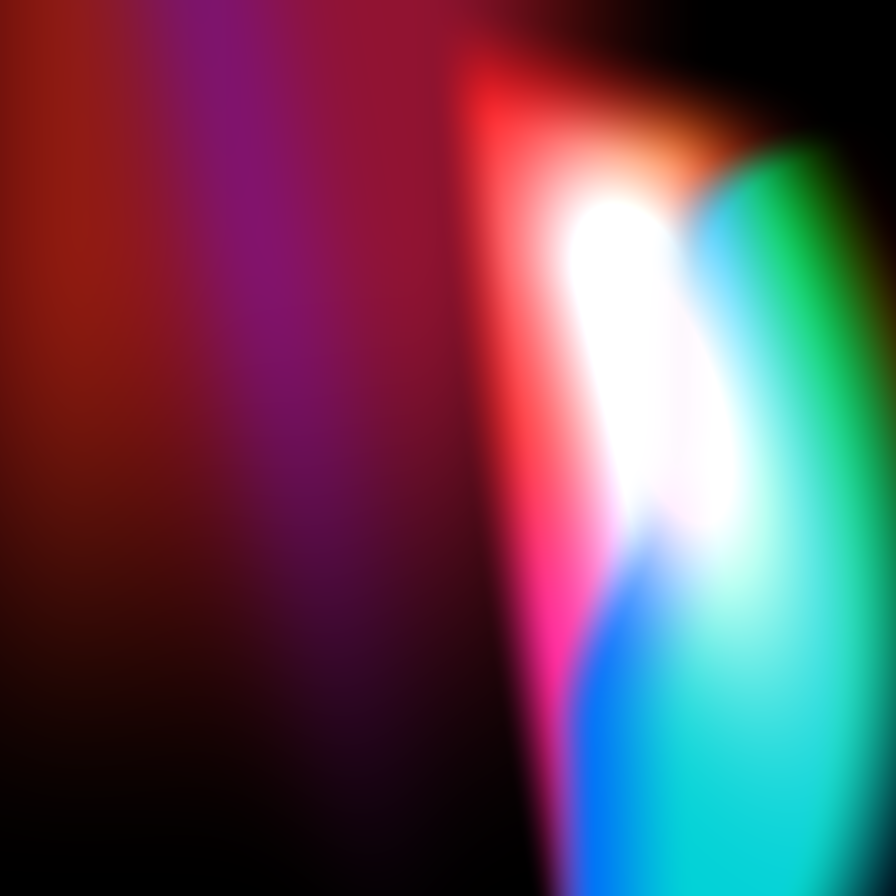
A Shadertoy shader for this background:

```glsl
// Blurred stage light: a dark crimson and violet curtain beside a red, white and cyan beam.

// Soft bell curve, 1 at zero offset.
float bell(float offset, float width) {
    float t = offset / width;
    return exp(-0.5 * t * t);
}

// Soft edge rising from 0 to 1 around zero offset.
float softEdge(float offset, float halfWidth) {
    return smoothstep(-halfWidth, halfWidth, offset);
}

// Crimson folds with a leaning violet band, fading downwards.
vec3 curtain(float x, float down) {
    float u = x - 0.22 - 0.2 * down;
    float violet = bell(u, 0.07);
    float fade = 1.0 - smoothstep(0.25, 1.0 + 0.1 * violet, down);
    float sides = smoothstep(-0.25, 0.1, x) * (1.0 - smoothstep(0.45, 0.8, x));
    float red = 0.57 - 0.08 * violet * (1.0 - down);
    float green = 0.075 + 0.03 * bell(x - 0.08, 0.07);
    float blue = mix(0.06, 0.19, softEdge(u, 0.1)) + 0.29 * violet;
    blue *= 1.0 - 0.65 * smoothstep(0.48, 0.7, x);
    return vec3(red, green, blue) * fade * sides;
}

// Red beam whose core heats up to white, turning pink below.
vec3 hotColor(float x, float down) {
    float axis = 0.63 + 0.24 * down;
    float core = 1.25 * bell(x - axis, 0.08) * smoothstep(0.06, 0.32, down);
    float orange = bell(x - 0.77, 0.07) * bell(down - 0.15, 0.05);
    float green = 0.1 + core + 0.16 * orange;
    float blue = 0.12 + core + 0.42 * smoothstep(0.45, 0.75, down) - 0.1 * orange;
    return clamp(vec3(1.0, green, blue), 0.0, 1.0);
}

float hotMask(float x, float down) {
    float leftEdge = 0.51 + 0.06 * down + 0.06 * down * down;
    float topEdge = 0.075 + 0.25 * (x - 0.55);
    return softEdge(x - leftEdge, 0.038)
         * softEdge(down - topEdge, 0.07)
         * (1.0 - smoothstep(0.74, 0.94, x));
}

// Cyan beam: each channel has its own right edge, giving a green rim.
vec3 coolColor(float x, float down, float leftEdge) {
    float bow = down - 0.66;
    float rightEdge = 1.015 - 0.54 * bow * bow;
    float blueEdge = rightEdge - 0.06 * (1.0 - smoothstep(0.2, 1.0, down));
    float axis = 0.73 + 0.3 * (down - 0.4);
    float glow = min(1.3 * bell(x - axis, 0.085) * bell(down - 0.44, 0.2), 1.0);
    float across = smoothstep(0.0, 0.14, x - leftEdge);

    float low = smoothstep(0.5, 0.75, down);
    float green = mix(mix(0.72, 0.42, low), 0.82, across) + 0.25 * glow;
    float blue = 0.98 - 0.14 * across + 0.15 * glow;
    float halo = 0.2 * bell(x - rightEdge - 0.03, 0.035) * bell(down - 0.4, 0.13);
    return vec3(
        glow * (1.0 - softEdge(x - rightEdge, 0.08)) + halo,
        min(green, 1.0) * (1.0 - softEdge(x - rightEdge, 0.075)),
        min(blue, 1.0) * (1.0 - softEdge(x - blueEdge, 0.09)));
}

void mainImage(out vec4 fragColor, in vec2 fragCoord) {
    vec2 uv = fragCoord / iResolution.xy;
    float x = uv.x;
    float down = 1.0 - uv.y;

    // Curved border between the red and cyan beams
    float crest = exp((0.17 - down) / 0.05);
    float border = 0.635 + 0.11 * softEdge(0.64 - down, 0.18) + 0.12 * crest;
    float borderWidth = 0.032 + 0.035 * min(crest, 1.5);

    // Layers from back to front
    vec3 color = curtain(x, down);
    color = mix(color, hotColor(x, down), hotMask(x, down));
    color = mix(color, coolColor(x, down, border), softEdge(x - border, borderWidth));
    fragColor = vec4(color, 1.0);
}
```
